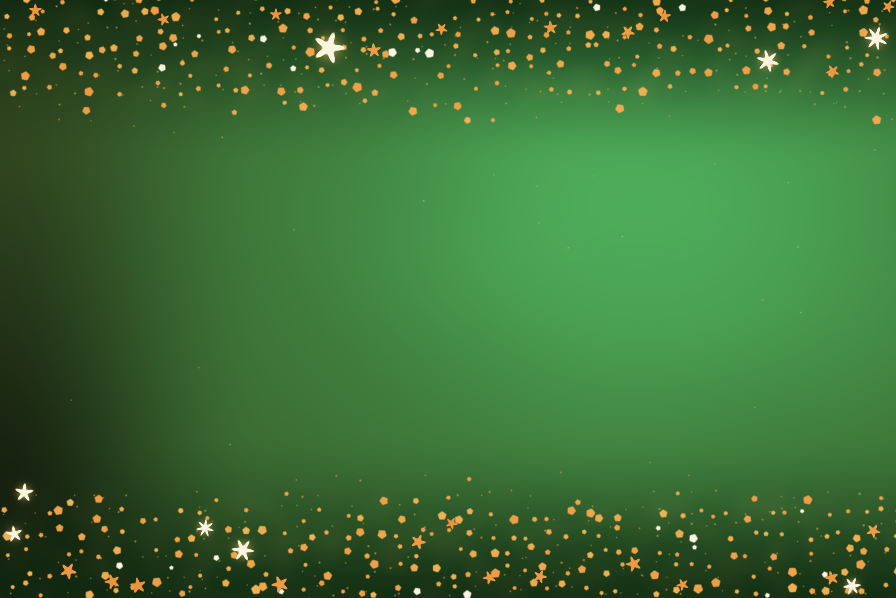
Reproduce this background procedurally as a WebGL 2 fragment shader.

```glsl
#version 300 es
precision highp float;
// Festive green backdrop: an off-centre radial glow fading to dark edges,
// framed above and below by bands of gold confetti, small stars and sparkles.
// Confetti comes from jittered grids whose density follows the band mask.

#define GLOW_CENTER vec2(0.73, 0.64)
#define GLOW_SIZE vec2(0.42, 0.45)
#define BAND_INNER 0.12
#define BAND_OUTER 0.22
#define DOT_CELL 0.031
#define STAR_CELL 0.072
#define DUST_CELL 0.027
#define WHITE_SHARE 0.06

uniform vec2 u_resolution;
out vec4 outColor;

const vec3 SHADE = vec3(0.13, 0.18, 0.08);
const vec3 MOSS = vec3(0.22, 0.38, 0.17);
const vec3 LEAF = vec3(0.30, 0.67, 0.35);
const vec3 FOREST = vec3(0.05, 0.15, 0.06);
const vec3 GOLD = vec3(0.94, 0.70, 0.33);
const vec3 AMBER = vec3(0.93, 0.57, 0.24);
const vec3 CREAM = vec3(0.98, 0.96, 0.88);

// Large sparkles: position as a share of the canvas, then radius.
const vec3 SPARKLES[8] = vec3[8](
  vec3(0.367, 0.920, 0.026), vec3(0.857, 0.898, 0.018),
  vec3(0.978, 0.936, 0.019), vec3(0.027, 0.176, 0.015),
  vec3(0.271, 0.080, 0.018), vec3(0.229, 0.117, 0.014),
  vec3(0.016, 0.107, 0.013), vec3(0.951, 0.020, 0.014));

vec3 hash3(vec2 p) {
  vec3 q = fract(p.xyx * vec3(0.1031, 0.1030, 0.0973));
  q += dot(q, q.yxz + 33.33);
  return fract((q.xxy + q.yzz) * q.zyx);
}

float gradientNoise(vec2 p) {
  vec2 cell = floor(p), f = fract(p);
  vec2 w = f * f * f * (f * (f * 6.0 - 15.0) + 10.0);
  vec4 corner;
  for (int i = 0; i < 4; i++) {
    vec2 o = vec2(i & 1, i >> 1);
    corner[i] = dot(hash3(cell + o + 40.0).xy * 2.0 - 1.0, f - o);
  }
  return mix(mix(corner.x, corner.y, w.x), mix(corner.z, corner.w, w.x), w.y);
}

// Confetti density: full at the upper and lower edges, zero in the middle.
float bandDensity(vec2 p, float reach) {
  float edge = min(p.y, 1.0 - p.y) + 0.03 * gradientNoise(p * 5.0);
  return 1.0 - smoothstep(BAND_INNER, BAND_OUTER, edge + reach);
}

// Signed distance to a disc whose rim swells into points.
float starDistance(vec2 d, float radius, float points, float depth, float turn) {
  float ray = 0.5 + 0.5 * cos(points * atan(d.y, d.x + 1e-6) + turn);
  return length(d) - radius * mix(1.0 - depth, 1.0, ray * ray);
}

// Jittered grid of shapes; returns coverage and a random value per shape.
vec2 scatter(vec2 p, float cell, vec2 radii, float depth, float chance, float reach, float seed) {
  float pixel = 1.0 / u_resolution.y;
  vec2 home = floor(p / cell), result = vec2(0.0);
  for (int j = -1; j <= 1; j++)
  for (int i = -1; i <= 1; i++) {
    vec2 id = home + vec2(i, j);
    vec3 place = hash3(id + seed), look = hash3(id + seed + 71.0);
    vec2 center = (id + 0.5 + 0.72 * (place.xy - 0.5)) * cell;
    if (place.z > chance * bandDensity(center, reach)) continue;
    float radius = mix(radii.x, radii.y, look.x * look.x);
    float d = starDistance(p - center, radius, 5.0, depth, 6.28 * look.y);
    float cover = 1.0 - smoothstep(-pixel, pixel, d);
    if (cover > result.x) result = vec2(cover, look.z);
  }
  return result;
}

vec3 backdrop(vec2 uv) {
  vec3 side = SHADE * mix(0.65, 1.45, smoothstep(0.15, 0.85, uv.y));
  vec3 color = mix(side, MOSS, smoothstep(0.0, 0.30, uv.x));
  vec2 g = (uv - GLOW_CENTER) / GLOW_SIZE;
  color = mix(color, LEAF, exp(-dot(g, g)));
  float edge = min(uv.y, 1.0 - uv.y);
  color = mix(FOREST, color, smoothstep(-0.08, 0.28, edge));
  return color * (1.0 + 0.04 * gradientNoise(uv * 4.0));
}

void main() {
  vec2 uv = gl_FragCoord.xy / u_resolution;
  float aspect = u_resolution.x / u_resolution.y;
  vec2 p = vec2(uv.x * aspect, uv.y);
  vec3 color = backdrop(uv);

  // Warm haze and fine dust, with a few specks drifting into the middle.
  float band = bandDensity(p, 0.0);
  color += AMBER * band * 0.07 * max(0.0, gradientNoise(p * 16.0) + 0.2);
  vec2 dust = scatter(p, DUST_CELL, vec2(0.0008, 0.0018), 0.0, 0.45, -0.02, 5.0);
  vec2 drift = scatter(p, DUST_CELL, vec2(0.0007, 0.0015), 0.0, 0.02, -0.5, 19.0);
  color = mix(color, GOLD, 0.6 * dust.x);
  color = mix(color, mix(LEAF, CREAM, 0.5), 0.6 * drift.x);

  // Round confetti, mostly gold with some cream.
  vec2 dots = scatter(p, DOT_CELL, vec2(0.0034, 0.0082), 0.12, 0.85, 0.0, 131.0);
  vec3 dotColor = mix(GOLD, AMBER, 0.7 * fract(dots.y * 17.0));
  color = mix(color, dots.y < WHITE_SHARE ? CREAM : dotColor, dots.x);

  // Small amber stars.
  vec2 stars = scatter(p, STAR_CELL, vec2(0.010, 0.016), 0.5, 0.36, 0.06, 211.0);
  color = mix(color, mix(AMBER, GOLD, 0.4 * stars.y), stars.x);

  // Bright sparkles with a warm halo.
  float pixel = 1.0 / u_resolution.y;
  for (int i = 0; i < 8; i++) {
    vec3 s = SPARKLES[i];
    vec2 d = p - vec2(s.x * aspect, s.y);
    color = mix(color, GOLD, 0.6 * exp(-dot(d, d) / (0.6 * s.z * s.z)));
    float shape = starDistance(d, s.z, 5.0 + float(i % 3), 0.58, float(i) * 1.7);
    color = mix(color, CREAM, 1.0 - smoothstep(-pixel, 1.5 * pixel, shape));
  }
  outColor = vec4(clamp(color, 0.0, 1.0), 1.0);
}
```
